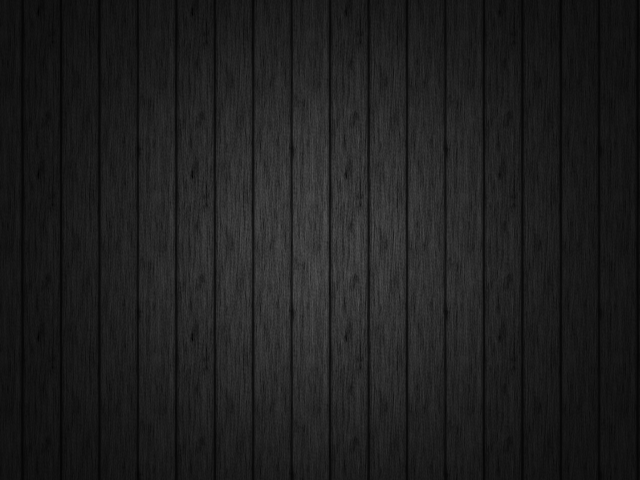
Give the GLSL for this texture, as a Shadertoy shader.

```glsl
// Dark vertical wooden planks under a soft central glow.
// A tile of four planks repeats both ways; wrapped gradient noise makes the
// fibres, growth rings and stains, and distance to a board edge makes seams.

vec2 gradientAt(vec2 cell) {
    vec3 h = fract(vec3(cell.xyx) * vec3(0.1031, 0.1030, 0.0973));
    h += dot(h, h.yzx + 33.33);
    float angle = 6.2832 * fract((h.x + h.y) * h.z);
    return vec2(cos(angle), sin(angle));
}

// Gradient noise which repeats after a whole number of cells.
float noise(vec2 p, vec2 period) {
    vec2 i = floor(p), f = fract(p);
    vec2 w = f * f * f * (f * (f * 6.0 - 15.0) + 10.0);
    vec2 e = vec2(0.0, 1.0);
    float a = dot(gradientAt(mod(i, period)), f);
    float b = dot(gradientAt(mod(i + e.yx, period)), f - e.yx);
    float c = dot(gradientAt(mod(i + e.xy, period)), f - e.xy);
    float d = dot(gradientAt(mod(i + e.yy, period)), f - e.yy);
    return mix(mix(a, b, w.x), mix(c, d, w.x), w.y);
}

// The tile is four planks wide and one unit tall.
float tileNoise(vec2 t, vec2 cells) {
    return noise(t * cells, cells * vec2(4.0, 1.0));
}

// Soft elliptical spot, wrapped around the tile.
float spot(vec2 t, vec2 centre, vec2 size) {
    vec2 d = t - centre;
    d -= vec2(4.0, 1.0) * round(d / vec2(4.0, 1.0));
    d /= size;
    return exp(-dot(d, d));
}

float woodTone(vec2 t) {
    float plank = mod(floor(t.x), 4.0);
    float knotty = float(plank == 1.0);
    float arched = float(plank == 2.0);

    // Fibres drift sideways and bend around the knots.
    float bend = tileNoise(t, vec2(2.0, 3.0));
    float knots = spot(t, vec2(1.76, 0.71), vec2(0.10, 0.04))
                + spot(t, vec2(1.42, 0.88), vec2(0.07, 0.05))
                + spot(t, vec2(1.65, 0.22), vec2(0.06, 0.05));
    float arch = spot(t, vec2(2.20, 0.60), vec2(0.22, 0.24));
    vec2 g = t + vec2(0.05 * bend, 0.0);

    // Streaks from broad to fine, with long thin fibres on top.
    float tone = 1.0;
    tone += 0.16 * tileNoise(g, vec2(5.0, 2.0));
    tone += 0.20 * tileNoise(g, vec2(12.0, 3.0));
    tone += 0.30 * tileNoise(g, vec2(23.0, 6.0));
    tone += 0.22 * tileNoise(g, vec2(31.0, 17.0));
    tone += 0.26 * tileNoise(t + vec2(0.0, 0.06 * t.x), vec2(29.0, 67.0));

    // Growth rings on the two figured planks.
    float phase = 44.0 * g.x + 7.0 * bend + 9.0 * arch + 6.0 * knots;
    float ring = pow(0.5 + 0.5 * sin(phase), 4.0) - 0.27;
    tone -= 0.13 * ring * (0.2 + 0.8 * max(knotty, arched));

    // Knots, stains beside one seam and thin dark pores.
    float rough = smoothstep(-0.25, 0.3, tileNoise(t, vec2(10.0, 19.0)));
    float stains = spot(t, vec2(0.02, 0.03), vec2(0.08, 0.055))
                 + 0.7 * spot(t, vec2(0.14, 0.34), vec2(0.11, 0.06));
    tone -= rough * (0.45 * knots * knotty + 0.55 * stains);
    tone -= 0.22 * smoothstep(0.24, 0.42, tileNoise(g, vec2(21.0, 8.0)));

    // One pale scratch along the plain plank.
    float scratch = (t.x - 4.0 * floor(t.x / 4.0) - 3.35) / 0.022;
    tone += 0.10 * exp(-scratch * scratch);
    return tone + 0.05 * float(plank == 0.0) - 0.02 * knotty;
}

void mainImage(out vec4 fragColor, in vec2 fragCoord) {
    vec2 p = (fragCoord - 0.5 * iResolution.xy) / iResolution.y;
    vec2 t = vec2((p.x + 0.059) / 0.0801, (p.y + 0.5) / 0.339);
    float pixel = 1.0 / (iResolution.y * 0.0801);

    // Thin straight gap, fainter where two boards meet closely.
    float edge = abs(t.x - round(t.x));
    float closeFit = float(mod(round(t.x), 4.0) == 0.0);
    float gap = 1.0 - smoothstep(0.012, 0.016 + pixel, edge);
    float shade = exp(-edge * edge / 0.0028);
    float bevel = exp(-pow((edge - 0.10) / 0.022, 2.0));

    float tone = woodTone(t);
    tone *= 1.0 - (0.34 - 0.12 * closeFit) * shade;
    tone *= 1.0 - 0.48 * gap;
    tone += 0.05 * bevel;

    // Round glow fading into dark corners.
    vec2 q = p - vec2(0.0, -0.005);
    float light = 0.058 + 0.170 * exp(-5.2 * dot(q, q));
    fragColor = vec4(vec3(max(light * tone, 0.0)), 1.0);
}
```
